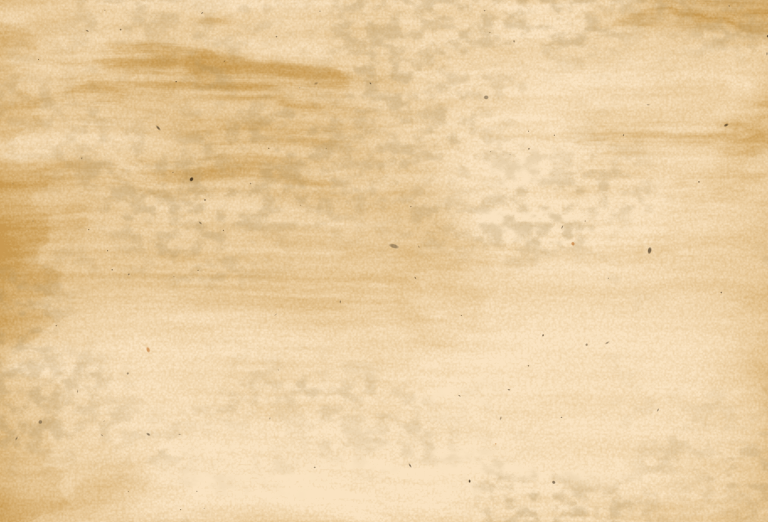
This texture is drawn by a WebGL 1 fragment shader. Its source:

```glsl
precision highp float;
uniform vec2 u_resolution;

const vec3 CREAM = vec3(0.967, 0.872, 0.728);
const vec3 OCHRE = vec3(0.820, 0.650, 0.385);
const vec3 SMUDGE = vec3(0.700, 0.590, 0.400);
const vec3 SPECK = vec3(0.200, 0.140, 0.070);
const vec3 RUST = vec3(0.720, 0.380, 0.080);
const float BASE_TONE = 0.14;
const float UPPER_TONE = 0.14;
const float STAIN_AMOUNT = 1.05;
const float STREAK_AMOUNT = 0.45;
const float BRISTLE_AMOUNT = 0.40;
const float STROKE_AMOUNT = 0.55;
const float EDGE_AMOUNT = 0.58;
const float TIDE_AMOUNT = 0.18;
const float WASH_AMOUNT = 0.45;
const float GRAIN_AMOUNT = 0.22;
const float PULP_AMOUNT = 0.20;
const float SMUDGE_AMOUNT = 0.34;
const float GRAIN_SCALE = 310.0;
const float PULP_SCALE = 165.0;

float hash(vec2 p) {
  vec3 q = fract(p.xyx * vec3(0.1031, 0.1030, 0.0973));
  q += dot(q, q.yzx + 33.33);
  return fract((q.x + q.y) * q.z);
}

vec2 hash2(vec2 p) {
  return vec2(hash(p), hash(p + 71.7));
}

float valueNoise(vec2 p) {
  vec2 i = floor(p);
  vec2 f = fract(p);
  f = f * f * (3.0 - 2.0 * f);
  vec2 e = vec2(1.0, 0.0);
  return mix(mix(hash(i), hash(i + e), f.x),
             mix(hash(i + e.yx), hash(i + 1.0), f.x), f.y);
}

float fbm(vec2 p) {
  float sum = 0.0;
  float amp = 0.5;
  for (int i = 0; i < 5; i++) {
    sum += amp * valueNoise(p);
    p = mat2(1.98, 0.13, -0.13, 1.98) * p + 17.3;
    amp *= 0.5;
  }
  return sum / 0.96875;
}

// Distance to the nearest scattered point
float cellular(vec2 p) {
  vec2 cell = floor(p);
  float nearest = 2.0;
  for (int y = -1; y <= 1; y++) {
    for (int x = -1; x <= 1; x++) {
      vec2 c = cell + vec2(float(x), float(y));
      nearest = min(nearest, length(c + hash2(c) - p));
    }
  }
  return nearest;
}

// Sparse elongated flecks, at most one per cell
float flecks(vec2 p, float scale, float share, float radius, float seed) {
  vec2 cell = floor(p * scale);
  vec2 id = cell + seed;
  vec2 d = (p * scale - cell - 0.25 - 0.5 * hash2(id)) / scale;
  float angle = 6.2832 * hash(id + 3.1);
  float c = cos(angle);
  float s = sin(angle);
  d = mat2(c, -s, s, c) * d;
  d.x /= 1.0 + 1.5 * pow(hash(id + 5.7), 3.0);
  float size = radius * mix(0.35, 1.0, pow(hash(id + 9.2), 3.0));
  float soft = 0.8 / u_resolution.y;
  float shape = 1.0 - smoothstep(size - soft, size + soft, length(d));
  return shape * step(hash(id + 13.4), share) * mix(0.4, 1.0, hash(id + 21.8));
}

void main() {
  vec2 p = gl_FragCoord.xy / u_resolution.y;
  float right = u_resolution.x / u_resolution.y - p.x;
  float upper = smoothstep(0.3, 1.0, p.y);

  // Broad stains and horizontal brushing
  vec2 warp = vec2(fbm(p * 3.0), fbm(p * 3.0 + 40.0)) - 0.5;
  float stain = fbm(p * vec2(1.8, 4.0) + warp + 5.0);
  float streak = fbm(p * vec2(2.2, 13.0) + warp * 1.8 + 11.0);
  float bristle = fbm(p * vec2(7.0, 90.0) + warp * 3.0);
  float tone = BASE_TONE + UPPER_TONE * upper + STAIN_AMOUNT * (stain - 0.5)
    + STREAK_AMOUNT * (streak - 0.5) + BRISTLE_AMOUNT * (bristle - 0.5);
  tone += STROKE_AMOUNT * upper * smoothstep(0.52, 0.75, streak + 0.25 * (bristle - 0.5));

  // Pale washes with ragged borders
  float wash = fbm(p * vec2(1.7, 6.0) + warp * 1.5 + 63.0) + 0.08 * (bristle - 0.5);
  tone *= 1.0 - WASH_AMOUNT * smoothstep(0.51, 0.56, wash);

  // Aged edges and the tide line on the left
  float wear = exp(-p.x / 0.08) + exp(-right / 0.12)
    + exp((p.y - 1.0) / 0.12) + exp(-p.y / 0.035);
  tone += EDGE_AMOUNT * wear * (0.05 + streak);
  float tide = p.x - 0.05 - 0.3 * (streak - 0.5);
  tone += TIDE_AMOUNT * (1.0 - smoothstep(0.0, 0.02, tide));

  // Paper grain
  tone += GRAIN_AMOUNT * (valueNoise(p * GRAIN_SCALE) - 0.5);
  tone += PULP_AMOUNT * (cellular(p * PULP_SCALE) - 0.45);
  vec3 color = mix(CREAM, OCHRE, clamp(tone, -0.08, 1.2));

  // Dusty grey smudges, broken up by the paper tooth
  float dust = smoothstep(0.38, 0.70, fbm(p * vec2(3.0, 5.0) + 27.0));
  dust *= smoothstep(0.38, 0.75, fbm(p * vec2(45.0, 60.0)));
  color = mix(color, SMUDGE, SMUDGE_AMOUNT * dust);

  // Dark flecks and rust spots
  float dark = max(flecks(p, 7.0, 0.14, 0.0036, 2.0),
                   0.75 * flecks(p, 22.0, 0.12, 0.0020, 31.0));
  color = mix(color, SPECK, 0.9 * dark);
  color = mix(color, RUST, 0.8 * flecks(p, 5.0, 0.08, 0.0036, 57.0));
  gl_FragColor = vec4(color, 1.0);
}
```
